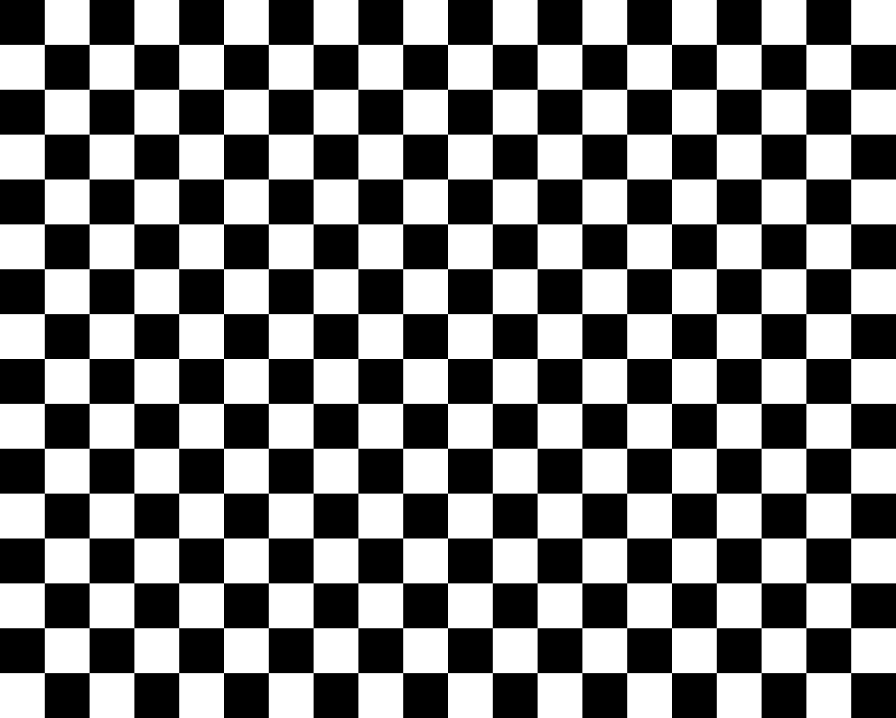
Reproduce this pattern procedurally as a WebGL 2 fragment shader.

```glsl
#version 300 es
precision highp float;

uniform vec2 u_resolution;
out vec4 outColor;

const vec2 CELLS = vec2(20.0, 16.0);  // squares across and up, both even so it tiles
const vec3 BLACK = vec3(0.0);
const vec3 WHITE = vec3(1.0);
const float EDGE_PIXELS = 1.0;        // width of the smoothed edge

// Square wave per axis: +1 in even cells, -1 in odd ones, ramped across each edge
vec2 squareWave(vec2 p, vec2 edgeWidth) {
  vec2 parity = 1.0 - 2.0 * mod(floor(p), 2.0);
  vec2 edgeDistance = 0.5 - abs(fract(p) - 0.5);
  return parity * min(2.0 * edgeDistance / edgeWidth, 1.0);
}

void main() {
  // Position and edge width in cells
  vec2 p = gl_FragCoord.xy / u_resolution * CELLS;
  vec2 edgeWidth = EDGE_PIXELS * CELLS / u_resolution;

  // The product of both waves alternates like a checkerboard
  vec2 wave = squareWave(p, edgeWidth);
  float checker = 0.5 + 0.5 * wave.x * wave.y;

  outColor = vec4(mix(BLACK, WHITE, checker), 1.0);
}
```
